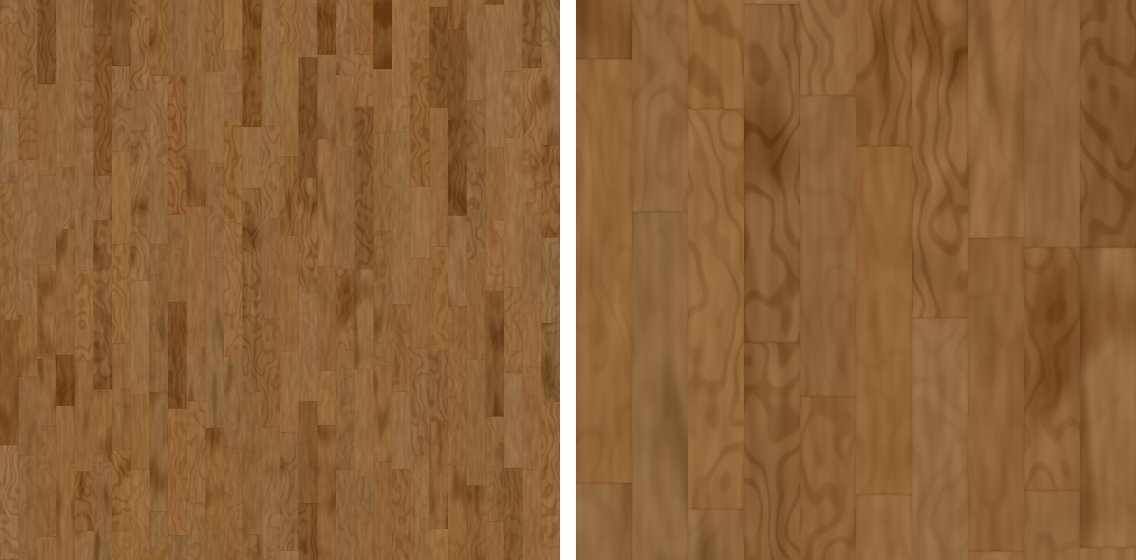
Left, the full canvas; right, a detail of the centre.
Give the GLSL for this texture, as a WebGL 2 fragment shader.

```glsl
#version 300 es
precision highp float;

uniform vec2 u_resolution;
out vec4 fragColor;

#define COLUMNS 30.0
#define ROWS 5.5
#define JOINT_JITTER 0.72
#define SEAM_WIDTH 0.0014
#define FIBRE_STRENGTH 0.30
#define RING_STRENGTH 0.40
#define STREAK_STRENGTH 0.62
#define SMOKE_STRENGTH 0.55
#define DARK_SHARE 0.10
#define DARK_WOOD vec3(0.455, 0.287, 0.128)
#define LIGHT_WOOD vec3(0.630, 0.466, 0.298)

float hash(vec2 p) {
    vec3 q = fract(vec3(p.xyx) * 0.1031);
    q += dot(q, q.yzx + 33.33);
    return fract((q.x + q.y) * q.z);
}

vec2 gradient(vec2 cell) {
    float angle = 6.28318 * hash(cell);
    return vec2(cos(angle), sin(angle));
}

float noise(vec2 p) {
    vec2 i = floor(p), f = p - i;
    vec2 s = f * f * f * (f * (f * 6.0 - 15.0) + 10.0);
    vec2 e = vec2(1.0, 0.0);
    float low = mix(dot(gradient(i), f), dot(gradient(i + e), f - e), s.x);
    float high = mix(dot(gradient(i + e.yx), f - e.yx),
                     dot(gradient(i + 1.0), f - 1.0), s.x);
    return mix(low, high, s.y);
}

// Height of an end joint, in rows
float joint(float column, float row) {
    return row + JOINT_JITTER * (hash(vec2(column + 7.0, row + 91.0)) - 0.5);
}

vec3 floorColour(vec2 uv) {
    // Plank lookup: equal columns, irregular lengths
    float column = floor(uv.x * COLUMNS);
    float across = fract(uv.x * COLUMNS);
    float along = uv.y * ROWS + 20.0 + 9.0 * hash(vec2(column, 3.0));
    float row = floor(along);
    if (along < joint(column, row)) row -= 1.0;
    else if (along >= joint(column, row + 1.0)) row += 1.0;

    // Traits of this plank
    vec2 id = vec2(column, row) + 13.0;
    float shade = hash(id);
    float figure = hash(id + 41.0);
    float streaky = smoothstep(0.60, 1.0, hash(id + 83.0));
    float smoky = smoothstep(0.72, 0.95, hash(id + 127.0));
    float hue = hash(id + 173.0) - 0.5;
    vec2 grain = vec2(across, uv.y) + vec2(hash(id + 211.0), hash(id + 257.0)) * 60.0;

    // Fine fibres and broader bands
    float fibre = noise(grain * vec2(5.5, 32.0)) + 0.6 * noise(grain * vec2(2.6, 9.0));

    // Cathedral rings from a stretched, warped field
    float warp = noise(grain * vec2(0.9, 14.0)) + 0.25 * noise(grain * vec2(2.2, 45.0));
    float rings = smoothstep(0.0, 1.0, sin(6.28318 * (warp * 3.2 + across * 1.4)));
    rings *= 0.2 + figure * figure;

    // Long dark streaks and cloudy patches
    float streaks = smoothstep(0.0, 0.5, noise(grain * vec2(2.1, 13.0)) + 0.12 * fibre);
    float smoke = smoothstep(-0.1, 0.5, noise(grain * vec2(0.8, 17.0)));

    float tone = mix(0.55, 0.79, shade);
    tone -= 0.42 * step(1.0 - DARK_SHARE, hash(id + 307.0));
    tone += FIBRE_STRENGTH * fibre;
    tone -= RING_STRENGTH * rings * 0.75;
    tone -= STREAK_STRENGTH * streaky * streaks;
    tone -= SMOKE_STRENGTH * smoky * smoke;

    // Faint seams between planks
    float side = min(across, 1.0 - across) / COLUMNS;
    float end = min(along - joint(column, row), joint(column, row + 1.0) - along) / ROWS;
    tone -= 0.12 * (1.0 - smoothstep(0.0, SEAM_WIDTH, side));
    tone -= 0.22 * (1.0 - smoothstep(0.0, SEAM_WIDTH, end));

    vec3 wood = mix(DARK_WOOD, LIGHT_WOOD, clamp(tone, -0.35, 1.15));
    wood += hue * vec3(0.022, -0.008, -0.030);
    return wood + streaky * streaks * vec3(-0.012, 0.006, 0.014);
}

void main() {
    // Four samples per fragment smooth every edge
    vec3 colour = vec3(0.0);
    for (int i = 0; i < 4; i++) {
        vec2 offset = vec2(float(i % 2), float(i / 2)) * 0.5 - 0.25;
        colour += floorColour((gl_FragCoord.xy + offset) / u_resolution);
    }
    fragColor = vec4(colour * 0.25, 1.0);
}
```
